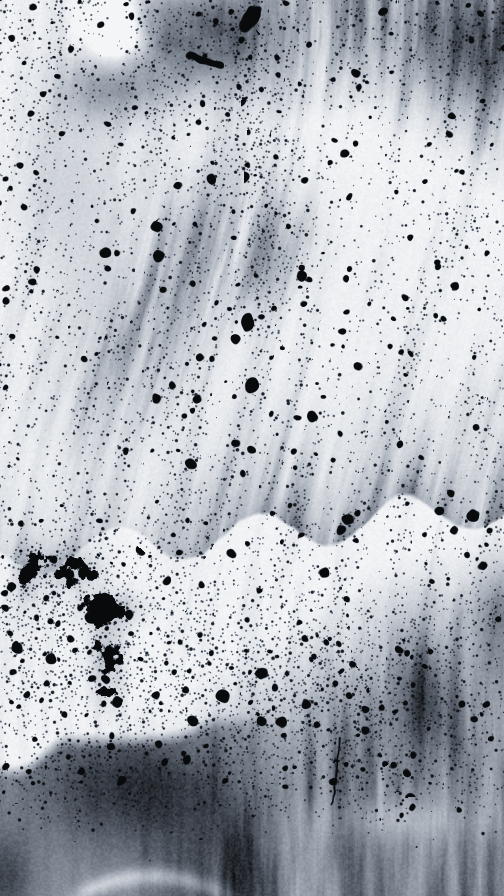
Write a Shadertoy shader that draws this texture.

```glsl
float hash(vec2 p) {
    vec3 q = fract(p.xyx * 0.1031);
    q += dot(q, q.yzx + 33.33);
    return fract((q.x + q.y) * q.z);
}

float noise(vec2 p) {
    vec2 i = floor(p), f = fract(p);
    f = f * f * (3.0 - 2.0 * f);
    return mix(mix(hash(i), hash(i + vec2(1, 0)), f.x),
               mix(hash(i + vec2(0, 1)), hash(i + vec2(1, 1)), f.x), f.y);
}

float fbm(vec2 p) {
    float sum = 0.0, amp = 0.53;
    for (int i = 0; i < 4; i++) {
        sum += amp * noise(p);
        p = p * 2.03 + 17.3;
        amp *= 0.5;
    }
    return sum;
}

// Soft elliptical patch
float glow(vec2 p, vec2 centre, vec2 radius) {
    vec2 d = (p - centre) / radius;
    return exp(-dot(d, d));
}

float segment(vec2 p, vec2 a, vec2 b) {
    vec2 d = b - a;
    return length(p - a - d * clamp(dot(p - a, d) / dot(d, d), 0.0, 1.0));
}

float fill(float dist, float soft) {
    return smoothstep(soft, -soft, dist);
}

// Jittered round droplets, one candidate per cell
float droplets(vec2 p, float cell, float density, float size, float soft) {
    vec2 id = floor(p / cell);
    float ink = 0.0;
    for (int y = -1; y <= 1; y++)
    for (int x = -1; x <= 1; x++) {
        vec2 c = id + vec2(x, y);
        vec2 seed = c + cell * 913.0;
        vec2 centre = (c + vec2(hash(seed + 11.7), hash(seed + 47.1))) * cell;
        float chance = hash(seed + 83.9);
        float radius = cell * size * mix(0.45, 1.0, hash(seed + 5.3));
        ink = max(ink, fill(length(p - centre) - radius, soft) * step(chance, density));
    }
    return ink;
}

// Broad grey washes; streak varies about zero
float washes(vec2 p, float streak, float cloud) {
    float x = p.x, y = p.y;
    float shade = 0.02 + 0.14 * max(streak, 0.0);

    // Upper smear and hanging veil
    shade += 0.58 * glow(p, vec2(0.215, 0.955), vec2(0.075, 0.055)) * (1.0 + cloud);
    shade += 0.28 * glow(p, vec2(0.12, 0.9), vec2(0.05, 0.035));
    shade -= 0.45 * glow(p, vec2(0.13, 0.965), vec2(0.032, 0.036));
    float veilEdge = 0.85 - 0.55 * max(x - 0.4, 0.0) + 0.04 * cloud;
    float veil = smoothstep(veilEdge, veilEdge + 0.15, y) * smoothstep(0.2, 0.32, x);
    shade += veil * (0.32 + 0.75 * streak);
    shade += 0.25 * glow(p, vec2(0.52, 0.95), vec2(0.06, 0.05));

    // Slanted central stains
    vec2 tilted = vec2(x - 0.45 * (y - 0.65), y);
    shade += glow(tilted, vec2(0.17, 0.66), vec2(0.075, 0.13)) * (0.25 + 0.5 * streak);
    shade += glow(p, vec2(0.28, 0.72), vec2(0.08, 0.06)) * (0.16 + 0.5 * streak);
    shade += 0.12 * glow(p, vec2(0.08, 0.79), vec2(0.06, 0.12));

    // Scalloped tide mark
    float tide = 0.405 + 0.022 * cos((x - 0.29) * 39.3) + 0.1 * (x - 0.3) + 0.018 * cloud;
    float above = y - tide;
    float band = smoothstep(-0.002, 0.004, above) * exp(-max(above, 0.0) / 0.07);
    shade += band * mix(0.12, 0.34, smoothstep(0.15, 0.3, x)) * (1.0 + 1.8 * streak);

    // Lower right wash
    float start = mix(0.22, 0.4, smoothstep(0.12, 0.5, x)) + 0.06 * cloud;
    shade += smoothstep(start, start - 0.22, y) * smoothstep(0.12, 0.27, x) * (0.43 + 0.5 * streak);
    shade += 0.3 * glow(p, vec2(0.47, 0.22), vec2(0.025, 0.06));
    shade += 0.3 * glow(p, vec2(0.56, 0.31), vec2(0.03, 0.06));

    // Dark pool along the base
    float rim = 0.145 + 0.037 * smoothstep(0.02, 0.075, x) + 0.02 * smoothstep(0.18, 0.25, x);
    rim += 0.01 * cloud;
    float pool = smoothstep(rim + 0.004, rim - 0.02, y) * smoothstep(0.36, 0.18, x);
    shade += pool * (0.38 + 0.35 * glow(p, vec2(0.14, 0.12), vec2(0.1, 0.065)));
    shade += 0.3 * glow(p, vec2(0.0, 0.02), vec2(0.035, 0.05));
    float arc = y - 0.022 + 3.0 * (x - 0.17) * (x - 0.17);
    shade -= 0.28 * exp(-arc * arc * 9000.0) * smoothstep(0.06, 0.11, x) * smoothstep(0.32, 0.2, x);
    shade -= 0.16 * glow(p, vec2(0.45, 0.085), vec2(0.1, 0.025));
    return shade;
}

void mainImage(out vec4 fragColor, in vec2 fragCoord) {
    vec2 p = fragCoord / iResolution.xy * vec2(0.5625, 1.0);
    float soft = 0.8 / iResolution.y;
    float lean = p.x - 0.15 * smoothstep(0.2, 1.0, p.y);
    float streak = fbm(vec2(lean * 75.0, p.y * 7.0)) - 0.5;
    float cloud = fbm(p * 18.0) - 0.5;
    float shade = washes(p, streak, cloud);

    // Spatter density follows drips and clusters
    float lower = glow(p, vec2(0.3, 0.23), vec2(0.18, 0.09));
    float column = glow(p, vec2(0.285, 0.83), vec2(0.018, 0.13));
    float leftSpray = glow(p, vec2(0.09, 0.32), vec2(0.09, 0.09));
    float dry = smoothstep(0.05, 0.14, p.y);
    float density = (0.17 + 0.35 * lower + 0.4 * column + 0.3 * leftSpray) * dry;
    float mist = density + 0.35 * clamp(shade, 0.0, 0.6) * dry + 0.7 * streak * dry;
    vec2 warped = p + 0.003 * (vec2(noise(p * 130.0), noise(p * 130.0 + 40.0)) - 0.5);
    float ink = droplets(warped, 0.038, density * 1.1, 0.17, soft);
    ink = max(ink, droplets(warped, 0.019, density * 1.1, 0.2, soft));
    ink = max(ink, 0.9 * droplets(p, 0.0095, mist * 0.8, 0.21, soft));
    ink = max(ink, 0.7 * droplets(p, 0.0048, mist, 0.26, soft));

    // Ragged splashes on the left
    float splash = glow(p, vec2(0.03, 0.36), vec2(0.014, 0.035))
        + glow(p, vec2(0.08, 0.365), vec2(0.032, 0.025))
        + glow(p, vec2(0.125, 0.32), vec2(0.034, 0.018))
        + glow(p, vec2(0.117, 0.265), vec2(0.018, 0.05));
    ink = max(ink, smoothstep(0.0, 0.07, 0.6 * splash + 1.1 * fbm(p * 75.0) - 1.0));
    shade += 0.16 * min(splash, 1.0);

    // Heavy blots and scratches
    float blot = length(warped - vec2(0.281, 0.57)) - 0.008;
    blot = min(blot, length((warped - vec2(0.277, 0.64)) * vec2(1.3, 0.8)) - 0.009);
    blot = min(blot, length(warped - vec2(0.249, 0.223)) - 0.008);
    blot = min(blot, length(warped - vec2(0.528, 0.425)) - 0.007);
    blot = min(blot, segment(warped, vec2(0.274, 0.972), vec2(0.284, 0.986)) - 0.008);
    blot = min(blot, segment(warped, vec2(0.212, 0.938), vec2(0.246, 0.926)) - 0.004);
    blot = min(blot, segment(warped, vec2(0.379, 0.177), vec2(0.371, 0.102)) - 0.001);
    ink = max(ink, fill(blot, soft));

    // Cool monochrome grade with fine grain
    float grain = noise(p * 480.0) - 0.5;
    float tone = clamp(0.97 - shade + grain * (0.03 + 0.1 * clamp(shade, 0.0, 1.0)), 0.06, 0.96);
    tone = mix(tone, 0.04, ink);
    vec3 tint = vec3(-0.03, 0.0, 0.045) * 4.0 * tone * (1.0 - tone);
    fragColor = vec4(tone + tint, 1.0);
}
```
